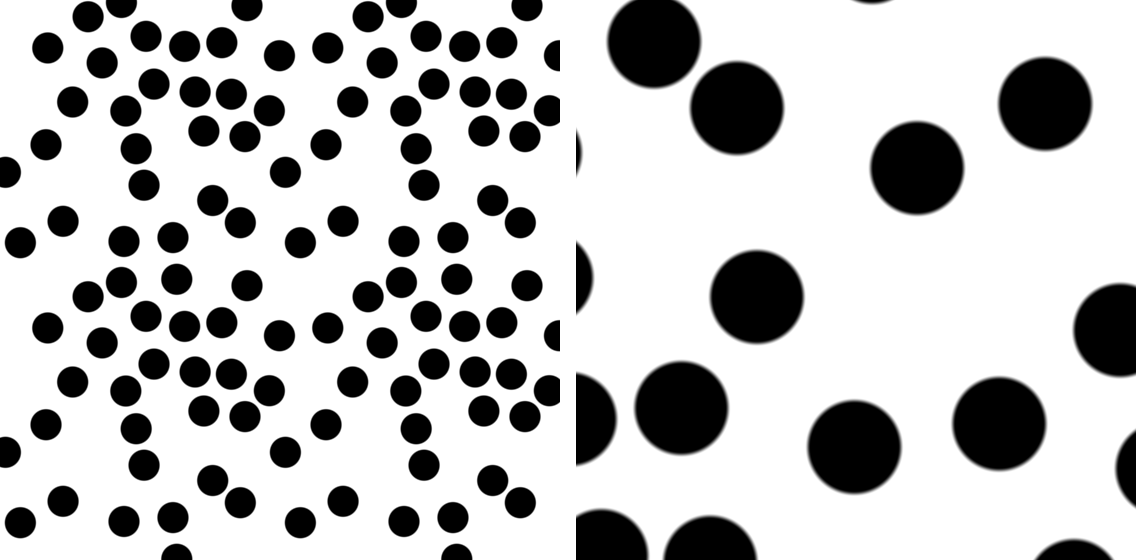
Left, the full canvas; right, a detail of the centre.
Write a three.js fragment shader that draws this pattern.

```glsl
varying vec2 vUv;

const int DOTS = 28;

vec2 hash2(float seed) {
  return fract(sin(seed * vec2(12.9898, 78.233)) * 437.585);
}

// Distance between two points on a tile whose opposite sides join
float wrappedDistance(vec2 a, vec2 b) {
  vec2 d = abs(a - b);
  return length(min(d, 1.0 - d));
}

void main() {
  // Two tiles across and down, counted from the top left
  vec2 p = vec2(vUv.x, 1.0 - vUv.y) * 2.0;
  vec2 centers[DOTS];
  float nearest = 1.0;

  for (int i = 0; i < DOTS; i++) {
    // Throw darts until one lands clear of all earlier dots
    vec2 center = vec2(0.0);
    for (int attempt = 0; attempt < 32; attempt++) {
      center = hash2(float(i * 32 + attempt) + 1.0);
      bool isClear = true;
      for (int j = 0; j < DOTS; j++) {
        if (j >= i) break;
        if (wrappedDistance(center, centers[j]) < 0.12) {
          isClear = false;
          break;
        }
      }
      if (isClear) break;
    }
    centers[i] = center;

    // Closest copy of this dot, owned by one of the visible tiles
    vec2 offset = p - center;
    vec2 tile = clamp(floor(offset + 0.5), 0.0, 1.0);
    nearest = min(nearest, length(offset - tile));
  }

  // Black dots on white with a soft rim
  float paper = smoothstep(-0.0035, 0.0035, nearest - 0.0555);
  gl_FragColor = vec4(vec3(paper), 1.0);
}
```
